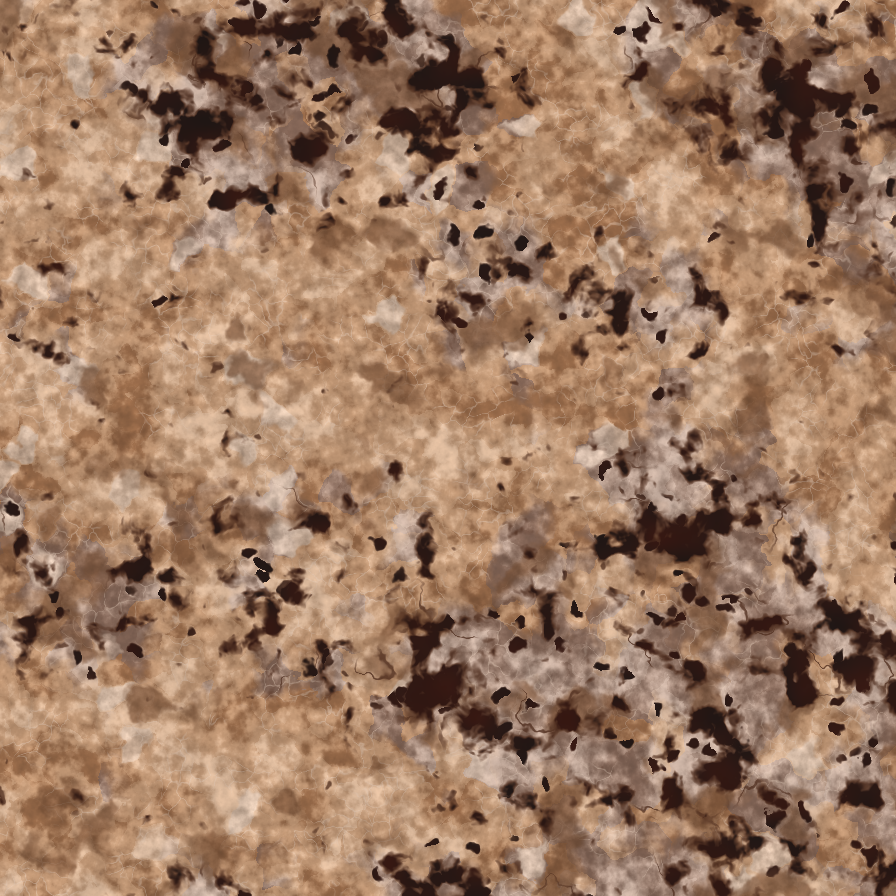
A Shadertoy shader for this texture:

```glsl
// Polished tan granite: a mottled feldspar ground with grey quartz patches,
// pale crystals and clustered dark mica, built from value noise and
// cellular grains. Clusters and cracks lean along the falling diagonal.

float hash(vec2 p) {
    return fract(sin(dot(p, vec2(127.1, 311.7))) * 43758.5453);
}

float noise(vec2 p) {
    vec2 i = floor(p), f = fract(p);
    f = f * f * (3.0 - 2.0 * f);
    return mix(mix(hash(i), hash(i + vec2(1, 0)), f.x),
               mix(hash(i + vec2(0, 1)), hash(i + vec2(1, 1)), f.x), f.y);
}

// Rotated octaves hide the lattice; result is centred on 0.5
float fbm(vec2 p) {
    float sum = 0.0, amp = 0.5;
    for (int i = 0; i < 4; i++) {
        sum += amp * noise(p);
        p = mat2(1.6, 1.2, -1.2, 1.6) * p + 17.3;
        amp *= 0.5;
    }
    return sum / 0.9375;
}

// Cellular grains: x = distance to centre, y = distance to border, z = grain id
vec3 grains(vec2 p) {
    vec2 cell = floor(p);
    float nearest = 9.0, second = 9.0, id = 0.0;
    for (int y = -1; y <= 1; y++) {
        for (int x = -1; x <= 1; x++) {
            vec2 c = cell + vec2(x, y);
            float d = distance(p, c + vec2(hash(c), hash(c + 41.7)));
            if (d < nearest) {
                second = nearest;
                nearest = d;
                id = hash(c + 93.1);
            } else {
                second = min(second, d);
            }
        }
    }
    return vec3(nearest, second - nearest, id);
}

void mainImage(out vec4 fragColor, in vec2 fragCoord) {
    vec2 p = fragCoord / iResolution.y;
    vec2 warp = vec2(fbm(p * 40.0), fbm(p * 40.0 + 31.0)) - 0.5;
    vec2 w = p + warp * 0.03;
    vec2 diagonal = vec2((w.x + w.y) * 0.85, (w.x - w.y) * 0.6);

    vec3 crystal = grains(w * 27.0);
    vec3 chip = grains(w * 58.0 + 7.0);
    float cluster = fbm(diagonal * 7.0 + 3.7);
    float fine = fbm(p * 85.0 + 5.0) - 0.5;

    // Tan ground, from ochre through to pale feldspar
    float tone = 0.5 + (fbm(w * 20.0 + 11.0) - 0.5) * 1.3
               + (crystal.z - 0.5) * 0.25 + (chip.z - 0.5) * 0.22 + fine * 0.9;
    vec3 col = mix(vec3(0.60, 0.42, 0.29), vec3(0.73, 0.57, 0.44), smoothstep(0.05, 0.48, tone));
    col = mix(col, vec3(0.82, 0.69, 0.58), smoothstep(0.48, 0.95, tone));

    // Grey quartz gathers where the mica clusters
    float quartz = cluster * 0.6 + fract(crystal.z * 7.3) * 0.2 + fbm(w * 26.0 + 57.0) * 0.2;
    vec3 grey = mix(vec3(0.50, 0.39, 0.34), vec3(0.77, 0.68, 0.63), smoothstep(0.1, 0.95, tone));
    col = mix(col, grey, 0.9 * smoothstep(0.51, 0.60, quartz));

    // Scattered pale crystals and light grain seams
    float pale = smoothstep(0.91, 0.94, crystal.z) * smoothstep(0.02, 0.18, crystal.y);
    col = mix(col, vec3(0.81, 0.72, 0.65) + fine * 0.2, pale * 0.75);
    float seam = (1.0 - smoothstep(0.0, 0.13, chip.y)) * smoothstep(0.45, 0.65, fbm(p * 30.0 + 71.0));
    col = mix(col, vec3(0.83, 0.74, 0.67), seam * 0.45);

    // Rusty brown stains
    float stain = fbm(w * 19.0 + 83.0) + (cluster - 0.5) * 0.2;
    col = mix(col, vec3(0.46, 0.31, 0.21), 0.7 * smoothstep(0.58, 0.74, stain));
    col *= 1.0 + fine * 0.35;

    // Mica: ragged blots with brown rims, and small rounded flecks
    float blot = fbm(p * 36.0 + warp * 0.6 + 23.0) + (cluster - 0.5) * 0.65;
    float fleckSize = 0.42 * smoothstep(0.86, 1.0, chip.z + (cluster - 0.5) * 0.5);
    float fleck = 1.0 - smoothstep(fleckSize - 0.1, fleckSize + 0.1, chip.x);
    fleck *= smoothstep(0.05, 0.2, fleckSize);

    // Thin broken cracks along the diagonal
    float ridge = abs(fbm(diagonal * 10.0 + 47.0) - 0.5);
    float crack = (1.0 - smoothstep(0.003, 0.014, ridge))
                * smoothstep(0.53, 0.64, cluster) * smoothstep(0.42, 0.58, noise(p * 24.0));

    float rim = max(smoothstep(0.62, 0.73, blot), max(fleck, crack) * 0.9);
    float core = max(smoothstep(0.70, 0.78, blot), fleck * smoothstep(0.2, 0.36, fleckSize));
    col = mix(col, vec3(0.31, 0.18, 0.12), rim * 0.85);
    col = mix(col, mix(vec3(0.20, 0.08, 0.06), vec3(0.09, 0.07, 0.07), noise(p * 30.0)), core * 0.9);

    fragColor = vec4(clamp(col, 0.0, 1.0), 1.0);
}
```
